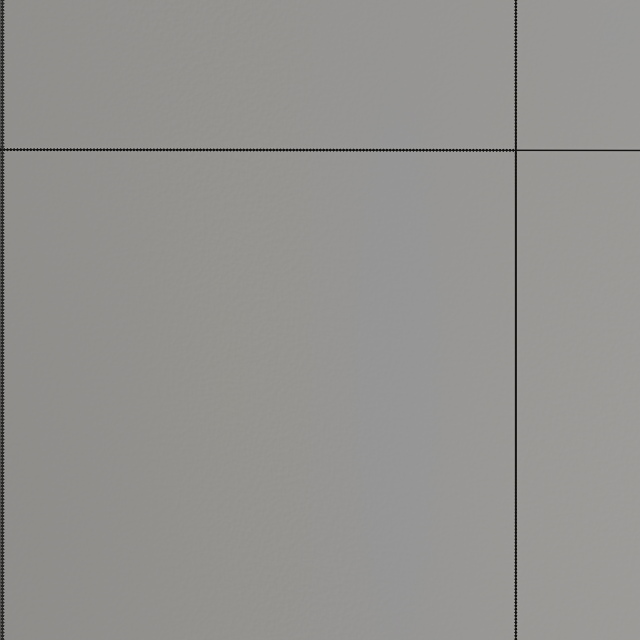
Write a WebGL 1 fragment shader that draws this texture.

```glsl
precision highp float;
// Matte grey wall panels parted by narrow dark seams with finely notched edges.
// A soft diagonal light and faint cool and warm tints lie under a shallow
// plaster grain made from the slope of two layers of cellular noise.

uniform vec2 u_resolution;

const vec3 SHADE_GREY = vec3(0.556, 0.552, 0.542);
const vec3 LIGHT_GREY = vec3(0.612, 0.608, 0.598);
const vec3 SEAM_DARK = vec3(0.075, 0.075, 0.070);
const vec3 COOL_TINT = vec3(-0.003, -0.001, 0.012);
const vec3 WARM_TINT = vec3(0.004, 0.002, -0.006);
const vec2 SEAM_CROSS = vec2(0.8060, 0.7655);
const float PANEL_WIDTH = 0.8020;
const float SEAM_HALF_WIDTH = 0.0016;
const float NOTCH_PITCH = 0.0052;
const float GRAIN_SCALE = 110.0;
const float GRAIN_DEPTH = 0.016;

vec2 hash2(vec2 cell) {
    vec2 q = vec2(dot(cell, vec2(127.1, 311.7)), dot(cell, vec2(269.5, 183.3)));
    return fract(sin(q) * 43758.5);
}

// Distance to the nearest scattered cell point.
float cellular(vec2 p) {
    vec2 base = floor(p);
    vec2 local = fract(p);
    float nearest = 2.0;
    for (int j = -1; j <= 1; j++) {
        for (int i = -1; i <= 1; i++) {
            vec2 offset = vec2(float(i), float(j));
            vec2 delta = offset + hash2(base + offset) - local;
            nearest = min(nearest, dot(delta, delta));
        }
    }
    return sqrt(nearest);
}

float plasterHeight(vec2 p) {
    vec2 warped = p + 0.004 * sin(p.yx * 47.0 + 1.3);
    return 0.6 * cellular(warped * GRAIN_SCALE)
         + 0.4 * cellular(warped.yx * GRAIN_SCALE * 1.9 + 17.0);
}

// Coverage of a seam, with a ripple of notches along its length.
float seam(float across, float along, float halfWidth, float notch, float pixel) {
    float ripple = notch * sin(6.2832 * along / NOTCH_PITCH);
    float edge = abs(across) - halfWidth * (1.0 + ripple);
    return 1.0 - smoothstep(-0.6 * pixel, 0.6 * pixel, edge);
}

float glow(vec2 p, vec2 centre, vec2 radius) {
    vec2 q = (p - centre) / radius;
    return exp(-dot(q, q));
}

void main() {
    vec2 p = gl_FragCoord.xy / u_resolution;
    float pixel = 1.0 / min(u_resolution.x, u_resolution.y);

    // Broad light, brightest toward the lower right.
    float light = 0.16 + 0.62 * p.x;
    light += 0.20 * glow(p, vec2(1.0, 0.22), vec2(0.35, 0.40));
    light -= 0.14 * glow(p, vec2(0.0, 0.15), vec2(0.40, 0.45));
    light += 0.08 * glow(p, vec2(0.45, 0.50), vec2(0.30, 0.50));
    vec3 colour = mix(SHADE_GREY, LIGHT_GREY, clamp(light, 0.0, 1.0));

    // Faint tints.
    colour += COOL_TINT * glow(p, vec2(0.62, 0.42), vec2(0.09, 0.55));
    colour += COOL_TINT * 0.6 * glow(p, vec2(0.97, 0.95), vec2(0.10, 0.10));
    colour += WARM_TINT * glow(p, vec2(0.36, 0.42), vec2(0.09, 0.35));

    // Grain is raked by the light and strongest in a slanted band.
    vec2 rake = vec2(0.0013, -0.0015);
    float slope = plasterHeight(p + rake) - plasterHeight(p - rake);
    float band = glow(p, vec2(0.46 - 0.14 * p.y, p.y), vec2(0.18, 1.0));
    float rough = 0.35 + 0.65 * band;
    rough += 0.35 * glow(p, vec2(0.95, 0.38), vec2(0.20, 0.30));
    colour += GRAIN_DEPTH * rough * slope;

    // Seams: notched where the light is weak, clean near the middle right.
    float across = p.x - SEAM_CROSS.x;
    float level = p.y - SEAM_CROSS.y + 0.0012 * (p.x - 0.5);
    float endNotch = 0.45 * smoothstep(0.18, 0.48, abs(p.y - 0.48));
    float rightPart = smoothstep(-0.002, 0.002, across);
    float upright = seam(across, p.y, SEAM_HALF_WIDTH, endNotch, pixel);
    float flatSeam = seam(level, p.x, SEAM_HALF_WIDTH * mix(1.0, 0.75, rightPart),
                          0.45 * (1.0 - rightPart), pixel);
    float leftSeam = seam(across + PANEL_WIDTH, p.y, SEAM_HALF_WIDTH * 1.2, 0.6, pixel);
    float fringe = 1.0 - smoothstep(0.001, 0.006, p.x);

    // Pale lip beside each seam, then the dark gap itself.
    float lip = exp(-pow(min(abs(across), abs(level)) / 0.0045, 2.0));
    colour += 0.018 * lip;
    colour = mix(colour, SEAM_DARK, 0.45 * fringe);
    colour = mix(colour, SEAM_DARK, max(max(upright, flatSeam), 0.8 * leftSeam));

    gl_FragColor = vec4(colour, 1.0);
}
```
